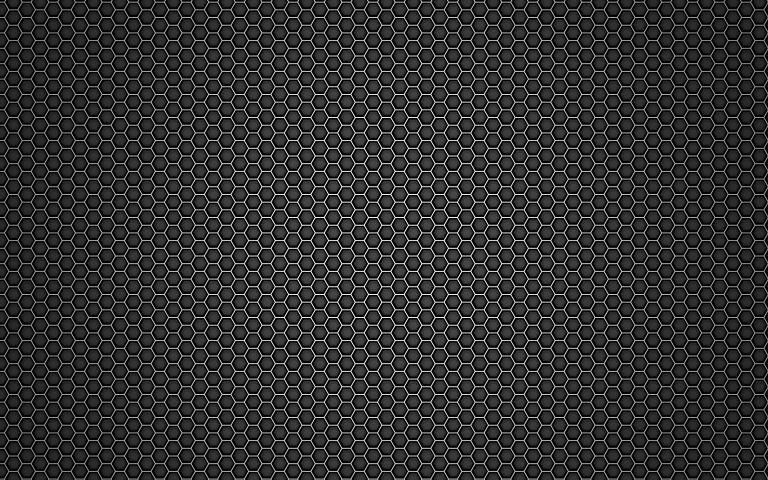
This pattern is drawn by a WebGL 2 fragment shader. Its source:

```glsl
#version 300 es
precision highp float;
// Dark metal honeycomb mesh with bright wires, recessed faces and a vignette.

uniform vec2 u_resolution;
out vec4 fragColor;

float hash(vec2 p) {
    vec3 q = fract(vec3(p.xyx) * 0.1031);
    q += dot(q, q.yzx + 33.33);
    return fract((q.x + q.y) * q.z);
}

// Flat-topped hexagon metric: 0.5 on the border of a cell of height 1.
float hexRadius(vec2 p) {
    p = abs(p);
    return max(p.y, dot(p, vec2(0.8660, 0.5)));
}

// Filled hexagon with a soft edge.
float hexFill(vec2 p, float radius, float blur) {
    return 1.0 - smoothstep(radius - blur, radius + blur, hexRadius(p));
}

// Grey tone of the evenly lit mesh, in units of the cell height.
float meshTone(vec2 p, float blur) {
    // Nearest centre of two interleaved rectangular lattices
    vec2 period = vec2(1.7320, 1.0);
    vec2 centreA = round(p / period) * period;
    vec2 centreB = (floor(p / period) + 0.5) * period;
    vec2 a = p - centreA;
    vec2 b = p - centreB;
    bool useA = dot(a, a) < dot(b, b);
    vec2 cell = useA ? a : b;
    vec2 id = round((useA ? centreA : centreB) / period * 2.0);

    // Black recess, grey face and a lighter off-centre facet
    float face = hexFill(cell - vec2(0.025, 0.02), 0.35, blur);
    float facet = hexFill(cell - vec2(0.05, -0.03), 0.22, blur);
    float faceTone = 0.205 + 0.065 * facet + 0.05 * cell.y;
    faceTone *= 0.97 + 0.06 * hash(id + 100.0);
    float tone = mix(0.008, faceTone, face);

    // Thin wire shared by neighbouring cells
    float borderDistance = 0.5 - hexRadius(cell);
    float wire = 1.0 - smoothstep(0.03 - blur, 0.03 + blur, borderDistance);
    return mix(tone, 1.0, wire);
}

void main() {
    vec2 uv = gl_FragCoord.xy / u_resolution;
    float pixel = 31.2 / u_resolution.y;

    // Average a 4 by 4 grid of samples to keep the thin wires even
    float tone = 0.0;
    for (int y = 0; y < 4; y++) {
        for (int x = 0; x < 4; x++) {
            vec2 offset = (vec2(x, y) - 1.5) / 4.0;
            vec2 p = (gl_FragCoord.xy + offset) * pixel - vec2(0.0, 0.56);
            tone += meshTone(p, 0.15 * pixel) / 16.0;
        }
    }

    // Light falls off mostly towards the sides
    float falloff = length((uv - 0.5) * vec2(1.9, 1.15));
    float light = mix(1.0, 0.6, smoothstep(0.1, 1.1, falloff));
    fragColor = vec4(vec3(tone * light), 1.0);
}
```
